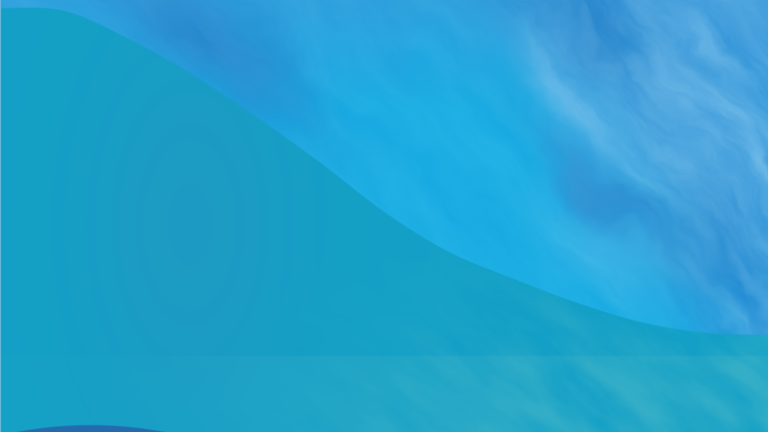
Give the GLSL for this background, as a Shadertoy shader.

```glsl
const vec3 BRIGHT_SKY = vec3(0.11, 0.68, 0.89);
const vec3 DEEP_BLUE = vec3(0.17, 0.53, 0.80);
const vec3 SOFT_BLUE = vec3(0.25, 0.60, 0.85);
const vec3 PALE_CLOUD = vec3(0.48, 0.75, 0.92);
const vec3 TEAL = vec3(0.075, 0.625, 0.775);
const vec3 TEAL_SHADE = vec3(0.115, 0.605, 0.765);
const vec3 TEAL_LIGHT = vec3(0.22, 0.69, 0.78);
const vec3 NAVY = vec3(0.14, 0.42, 0.68);

// Hill heights at even steps, with one extra knot at each end
const int SPANS = 12;
const float HEIGHTS[15] = float[15](0.975, 0.981, 0.975, 0.911, 0.828,
    0.730, 0.624, 0.510, 0.418, 0.356, 0.300, 0.255, 0.230, 0.2245, 0.222);

float hash(vec2 p) {
    return fract(sin(dot(p, vec2(127.1, 311.7))) * 43758.5453);
}

float noise(vec2 p) {
    vec2 i = floor(p), f = fract(p);
    f = f * f * (3.0 - 2.0 * f);
    return mix(mix(hash(i), hash(i + vec2(1, 0)), f.x),
               mix(hash(i + vec2(0, 1)), hash(i + vec2(1, 1)), f.x), f.y);
}

float fbm(vec2 p) {
    float sum = 0.0, gain = 0.5;
    for (int i = 0; i < 5; i++) {
        sum += gain * noise(p);
        p = mat2(1.6, 1.2, -1.2, 1.6) * p + 7.3;
        gain *= 0.5;
    }
    return sum;
}

vec2 rotate(vec2 p, float angle) {
    float c = cos(angle), s = sin(angle);
    return vec2(c * p.x + s * p.y, c * p.y - s * p.x);
}

// Soft elliptical patch whose long axis points along angle
float patchMask(vec2 p, vec2 centre, vec2 radius, float angle) {
    vec2 q = rotate(p - centre, angle) / radius;
    return exp(-dot(q, q));
}

// Brush fibres drawn out along angle
float fibres(vec2 p, float angle, vec2 frequency) {
    return fbm(rotate(p, angle) * frequency) - 0.48;
}

// Catmull-Rom height in x and slope in y, for u from 0 to 1
vec2 hillCurve(float u) {
    float s = clamp(u, 0.0, 0.9999) * float(SPANS);
    int i = int(s);
    float t = s - float(i);
    float a = HEIGHTS[i], b = HEIGHTS[i + 1], c = HEIGHTS[i + 2], d = HEIGHTS[i + 3];
    float k1 = 0.5 * (c - a);
    float k2 = a - 2.5 * b + 2.0 * c - 0.5 * d;
    float k3 = 0.5 * (d - a) + 1.5 * (b - c);
    return vec2(b + t * (k1 + t * (k2 + t * k3)),
                (k1 + t * (2.0 * k2 + 3.0 * t * k3)) * float(SPANS));
}

vec3 skyColor(vec2 p) {
    vec2 warp = vec2(fbm(p * 6.0), fbm(p * 6.0 + 19.0)) - 0.48;
    vec2 q = p + 0.13 * warp;
    float grain = fibres(q, -0.85, vec2(7.0, 24.0));
    float right = smoothstep(-0.08, 0.22, q.x - 1.22 - 0.55 * (0.9 - q.y));

    // Broad washes
    vec3 color = mix(BRIGHT_SKY, SOFT_BLUE, 0.6 * smoothstep(0.72, 1.05, q.y));
    color = mix(color, SOFT_BLUE, 0.85 * right);

    // Deep blue strokes
    color = mix(color, DEEP_BLUE, 0.85 * patchMask(q, vec2(0.48, 0.90), vec2(0.27, 0.11), -0.75));
    color = mix(color, DEEP_BLUE, 0.80 * patchMask(q, vec2(1.38, 0.94), vec2(0.21, 0.10), -0.60));
    color = mix(color, DEEP_BLUE, 0.80 * patchMask(q, vec2(1.40, 0.56), vec2(0.21, 0.05), -0.80));
    color = mix(color, DEEP_BLUE, 0.45 * patchMask(q, vec2(1.61, 0.46), vec2(0.16, 0.12), -0.60));

    // Pale clouds
    color = mix(color, PALE_CLOUD, 0.75 * patchMask(q, vec2(1.34, 0.76), vec2(0.20, 0.055), -0.90));
    color = mix(color, PALE_CLOUD, 0.60 * patchMask(q, vec2(1.69, 0.69), vec2(0.22, 0.13), -0.80));
    color = mix(color, PALE_CLOUD, 0.40 * patchMask(q, vec2(1.66, 0.96), vec2(0.15, 0.09), -0.60));
    color = mix(color, PALE_CLOUD, 0.30 * patchMask(q, vec2(1.40, 0.41), vec2(0.17, 0.09), -0.80));
    return color + vec3(0.28, 0.17, 0.07) * grain * mix(0.25, 1.0, right);
}

vec3 hillColor(vec2 p, float pixel) {
    vec3 color = mix(TEAL, TEAL_SHADE, patchMask(p, vec2(0.44, 0.48), vec2(0.24, 0.45), 0.0));
    float lowBand = 1.0 - smoothstep(-pixel, pixel, p.y - 0.176);
    float wash = smoothstep(0.55, 1.5, p.x + 0.5 * (0.3 - p.y)) * smoothstep(0.55, 0.15, p.y);
    float grain = fibres(p, -0.65, vec2(7.0, 20.0));
    float light = 0.22 * lowBand * smoothstep(0.2, 0.8, p.x) + 0.05 * lowBand;
    light += wash * (0.22 + 1.4 * grain);
    return mix(color, TEAL_LIGHT, clamp(light, 0.0, 0.9));
}

void mainImage(out vec4 fragColor, in vec2 fragCoord) {
    vec2 p = fragCoord / iResolution.y;
    float pixel = 1.0 / iResolution.y;
    float width = iResolution.x / iResolution.y;

    // Sky behind the large hill
    vec2 curve = hillCurve(p.x / width);
    float slope = curve.y / width;
    float hillDistance = (p.y - curve.x) / sqrt(1.0 + slope * slope);
    vec3 color = mix(hillColor(p, pixel), skyColor(p), smoothstep(-pixel, pixel, hillDistance));

    // Low navy mound in the corner
    float mound = p.y - 0.016 + 0.55 * pow(p.x - 0.21, 2.0);
    color = mix(NAVY, color, smoothstep(-pixel, pixel, mound));

    // Thin pale left border
    color = mix(vec3(0.42, 0.72, 0.85), color, smoothstep(0.001, 0.004, p.x));
    fragColor = vec4(clamp(color, 0.0, 1.0), 1.0);
}
```
